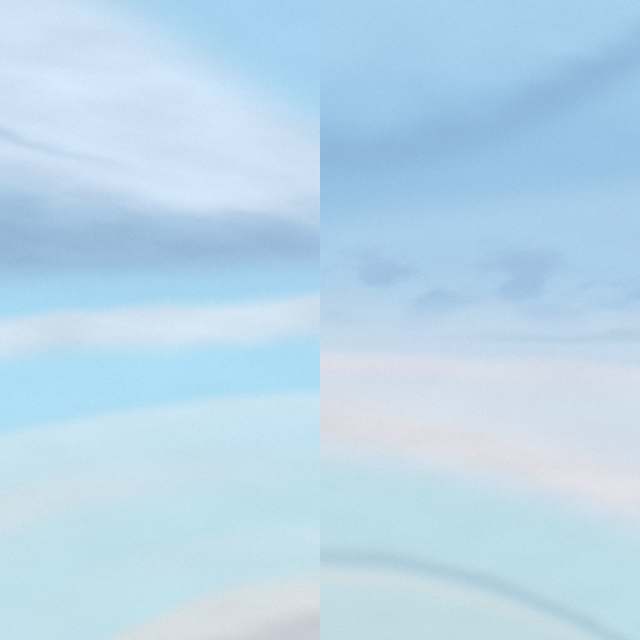
A WebGL 1 fragment shader for this texture:

```glsl
precision highp float;
uniform vec2 u_resolution;

float hash(vec2 p) {
  vec3 q = fract(vec3(p.xyx) * 0.1031);
  q += dot(q, q.yzx + 33.33);
  return fract((q.x + q.y) * q.z);
}

vec2 gradient(vec2 cell) {
  float a = 6.2832 * hash(cell);
  return vec2(cos(a), sin(a));
}

float gradientNoise(vec2 p) {
  vec2 i = floor(p), f = fract(p);
  vec2 u = f * f * f * (f * (f * 6.0 - 15.0) + 10.0);
  vec2 e = vec2(1.0, 0.0);
  float low = mix(dot(gradient(i), f), dot(gradient(i + e), f - e), u.x);
  float high = mix(dot(gradient(i + e.yx), f - e.yx), dot(gradient(i + 1.0), f - 1.0), u.x);
  return mix(low, high, u.y);
}

float fbm(vec2 p) {
  float sum = 0.0, amp = 0.6;
  for (int k = 0; k < 5; k++) {
    sum += amp * gradientNoise(p);
    p = mat2(1.6, 0.5, -0.5, 1.8) * p + 7.3;
    amp *= 0.5;
  }
  return sum;
}

// 1 below the edge, 0 above it
float below(float y, float edge, float soft) {
  return 1.0 - smoothstep(edge - soft, edge + soft, y);
}

float streak(float d, float width) {
  return exp(-d * d / (width * width));
}

vec3 leftSky(float s, float y, float wisp) {
  vec3 col = mix(vec3(0.75, 0.88, 0.92), vec3(0.68, 0.87, 0.96), smoothstep(0.12, 0.42, y));
  col = mix(col, vec3(0.65, 0.83, 0.94), smoothstep(0.46, 0.58, y));

  // Broad pale cloud and the grey band beneath it
  float cloud = below(y, 1.1 - 0.3 * s, 0.07) * smoothstep(0.57, 0.66, y);
  col = mix(col, vec3(0.82, 0.89, 0.96) + 0.05 * wisp, cloud * 0.95);
  float shade = below(y, 0.72 - 0.14 * s + 0.08 * s * s, 0.045);
  shade *= 1.0 - below(y, 0.568 + 0.02 * s, 0.025);
  col = mix(col, vec3(0.59, 0.73, 0.85) + 0.07 * wisp, shade * 0.88);
  col = mix(col, vec3(0.66, 0.77, 0.87), 0.5 * streak(y - 0.79 + 0.12 * s, 0.012) * below(s, 0.3, 0.25));

  // Narrow white ribbon
  float ribbon = below(y, 0.502 + 0.036 * s, 0.014) * (1.0 - below(y, 0.444 + 0.03 * s, 0.025));
  col = mix(col, vec3(0.84, 0.89, 0.94) + 0.06 * wisp, ribbon * 0.88);

  // Curved veils toward the horizon
  float veil = 0.32 + 0.115 * s - 0.047 * s * s;
  col = mix(col, vec3(0.81, 0.90, 0.95), 0.85 * below(y, veil, 0.014) * smoothstep(veil - 0.13, veil - 0.01, y));
  float warm = streak(y - 0.2 - 0.16 * s + 0.09 * s * s, 0.045);
  col = mix(col, vec3(0.83, 0.88, 0.91), warm * (0.85 - 0.45 * s));
  float arc = 0.03 + 0.3 * s - 0.15 * s * s;
  col = mix(col, vec3(0.81, 0.88, 0.91), 0.6 * below(y, arc, 0.012) * smoothstep(arc - 0.12, arc, y) * s);
  col = mix(col, vec3(0.85, 0.87, 0.88), 0.9 * below(y, -0.13 + 0.46 * s - 0.23 * s * s, 0.022));
  return mix(col, vec3(0.77, 0.79, 0.82), 0.85 * below(y, -0.1 + 0.145 * s, 0.025));
}

vec3 rightSky(float s, float y, float wisp, float mottle) {
  vec3 col = mix(vec3(0.60, 0.77, 0.90), vec3(0.66, 0.82, 0.93), smoothstep(0.74, 1.0, y));

  // Dark diagonal sweep
  float sweep = y - 0.755 - 0.015 * s - 0.15 * s * s;
  col = mix(col, vec3(0.55, 0.71, 0.85), 0.75 * streak(sweep, 0.04));

  // Lighter haze with broken shadows
  col = mix(col, vec3(0.68, 0.82, 0.92), 0.9 * below(y, 0.655 + 0.06 * s, 0.04));
  col = mix(col, vec3(0.77, 0.85, 0.92), below(y, 0.525, 0.06));
  float broken = streak(y - 0.57, 0.06) * smoothstep(-0.12, 0.3, mottle);
  col = mix(col, vec3(0.60, 0.74, 0.86), broken * 0.75);
  col = mix(col, vec3(0.69, 0.79, 0.88), 0.6 * streak(y - 0.474, 0.008) * smoothstep(0.2, 0.8, s));

  // Rosy layer and cream band
  float rosy = 0.452 - 0.025 * s;
  col = mix(col, vec3(0.82, 0.87, 0.92), below(y, rosy, 0.012));
  col = mix(col, vec3(0.87, 0.87, 0.91), 0.8 * streak(y - rosy + 0.018, 0.018) * (1.0 - 0.6 * s));
  float cream = y - 0.345 + 0.06 * s + 0.055 * s * s;
  col = mix(col, vec3(0.87, 0.87, 0.89) + 0.04 * wisp, 0.9 * streak(cream, 0.042));

  // Teal air, then the grey arc with its pale underside
  col = mix(col, vec3(0.74, 0.87, 0.91), below(y, 0.282 - 0.04 * s - 0.08 * s * s, 0.045));
  float arc = y - 0.13 + 0.15 * s * s;
  col = mix(col, vec3(0.76, 0.86, 0.89), below(arc, -0.01, 0.015));
  col = mix(col, vec3(0.82, 0.87, 0.88), 0.7 * streak(arc + 0.028, 0.016) * (1.0 - 0.7 * s));
  return mix(col, vec3(0.67, 0.78, 0.85), 0.7 * streak(arc, 0.014));
}

void main() {
  vec2 uv = gl_FragCoord.xy / u_resolution;
  float s = fract(uv.x * 2.0);
  float side = smoothstep(-0.5, 0.5, (uv.x - 0.5) * u_resolution.x);

  // Stretched turbulence bends every layer
  vec2 p = vec2(s, uv.y + 0.06 * s) + 5.0 * step(0.5, uv.x);
  float wisp = fbm(p * vec2(2.5, 15.0));
  float mottle = fbm(vec2(p.x * 4.0 + p.y * 3.0, p.y * 16.0 - p.x * 3.0));
  float y = uv.y + (0.022 * wisp + 0.012 * mottle) * mix(0.5, 1.0, smoothstep(0.3, 0.6, uv.y));

  vec3 col = mix(leftSky(s, y, wisp), rightSky(s, y, wisp, mottle), side);
  col += 0.02 * wisp + 0.012 * mottle;
  col += 0.018 * (hash(floor(uv * 512.0)) - 0.5);
  gl_FragColor = vec4(clamp(col, 0.0, 1.0), 1.0);
}
```
